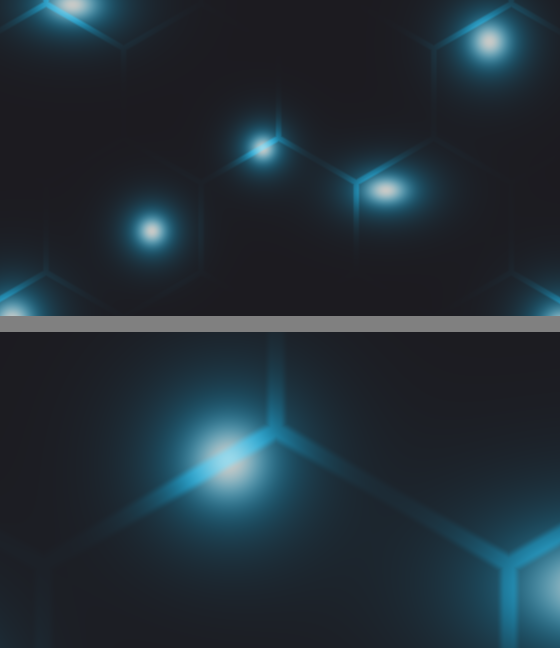
Top, the full canvas; bottom, a detail of the centre.
A WebGL 2 fragment shader for this background:

```glsl
#version 300 es
precision highp float;
// Soft teal lights with pale cores float in the dark behind a honeycomb.
// Each light adds a wide halo and a small core; the seams of the hexagons
// are soft strips that strengthen whatever light falls on them.

uniform vec2 u_resolution;
out vec4 fragColor;

// Distance to the nearest seam of upright hexagons of unit width.
float hexSeam(vec2 p) {
    const vec2 period = vec2(1.0, 1.7320508);
    vec2 a = mod(p + 0.5 * period, period) - 0.5 * period;
    vec2 b = mod(p, period) - 0.5 * period;
    vec2 local = abs(dot(a, a) < dot(b, b) ? a : b);
    return 0.5 - max(local.x, dot(local, 0.5 * period));
}

// Lights run left to right, swinging alternately below and above the middle.
vec2 lightCentre(float i) {
    float side = mod(i, 2.0) < 0.5 ? -1.0 : 1.0;
    float swing = 0.28 + 0.26 * cos(1.1 * (i - 0.4));
    return vec2(0.29 * i - 0.1 * sin(1.05 * i - 0.4), 0.5 + side * swing);
}

void main() {
    // Canvas height is one unit.
    vec2 p = gl_FragCoord.xy / u_resolution.y;

    // Halos add up, cores keep the strongest.
    float halo = 0.0;
    float core = 0.0;
    for (float i = 0.0; i < 7.0; i++) {
        float size = 1.0 + 0.22 * cos(1.1 * i);
        vec2 stretch = mod(i, 3.0) == 1.0 ? vec2(1.4, 0.9) : vec2(1.0);
        float r = length((p - lightCentre(i)) / (size * stretch));
        halo += 1.0 / cosh(r / 0.054);
        core = max(core, exp(-r * r / (0.042 * 0.042)));
    }

    // Seams of the honeycomb.
    float cellWidth = 0.4907;
    float seamDistance = cellWidth * hexSeam((p - vec2(0.882, 0.28)) / cellWidth);
    float seam = 1.0 - smoothstep(0.004, 0.0135, seamDistance);

    // Dark ground, teal halo, pale core, cyan tint where a seam crosses a core.
    vec3 colour = vec3(0.11, 0.105, 0.125);
    colour += vec3(-0.01, 0.48, 0.63) * halo * (1.0 + 0.65 * seam * (1.0 - core));
    colour = mix(colour, vec3(0.78, 0.79, 0.78), core);
    colour += vec3(-0.18, 0.06, 0.14) * seam * core;

    fragColor = vec4(clamp(colour, 0.0, 1.0), 1.0);
}
```
